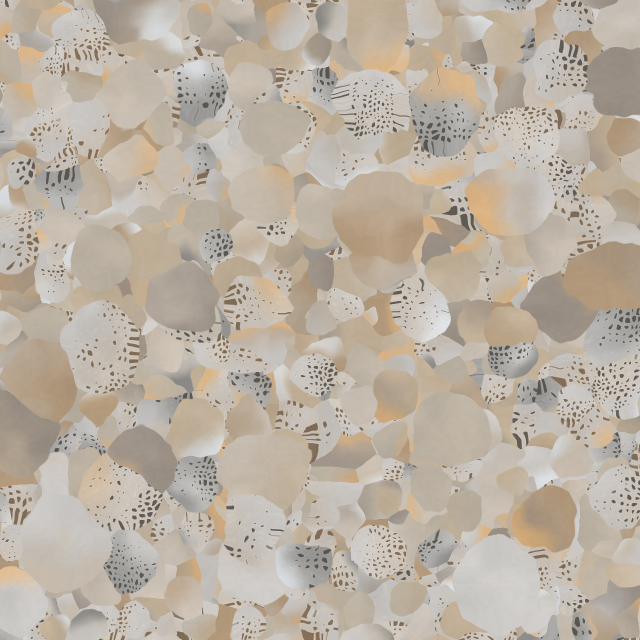
This texture is drawn by a Shadertoy shader. Its source:

```glsl
// A mosaic of overlapping shell and bone fragments in sand, pearl and grey.
// Layers of jagged power-diagram cells are stacked from small to large; each
// fragment has a soft gradient, and some carry pores that smear at their rim.

const vec3 BONE  = vec3(0.78, 0.74, 0.69);
const vec3 STONE = vec3(0.73, 0.69, 0.63);
const vec3 SAND  = vec3(0.75, 0.68, 0.585);
const vec3 PEARL = vec3(0.785, 0.775, 0.765);
const vec3 TAUPE = vec3(0.60, 0.56, 0.52);
const vec3 CLAY  = vec3(0.69, 0.59, 0.475);
const vec3 AMBER = vec3(0.88, 0.69, 0.46);
const vec3 ICE   = vec3(0.86, 0.88, 0.90);
const vec3 SLATE = vec3(0.57, 0.57, 0.56);
const vec3 PORE_BROWN = vec3(0.48, 0.38, 0.27);
const vec3 PORE_DARK  = vec3(0.27, 0.27, 0.26);
const float PORE_SHARE = 0.30;     // part of the fragments with pores
const float PORES_MIN = 78.0;      // pores across the canvas
const float PORES_MAX = 135.0;
const float JAG_COARSE = 0.022;    // outline roughness
const float JAG_FINE = 0.006;
const float EDGE_SOFTNESS = 0.0012;

vec3 hash3(vec2 p) {
    vec3 q = fract(vec3(p.xyx) * vec3(0.1031, 0.1030, 0.0973));
    q += dot(q, q.yxz + 33.33);
    return fract((q.xxy + q.yzz) * q.zyx);
}

// Value noise: roundness 0 gives straight facets, 1 gives smooth hills.
vec3 noise3(vec2 p, float roundness) {
    vec2 i = floor(p), f = fract(p);
    f = mix(f, f * f * (3.0 - 2.0 * f), roundness);
    vec3 low = mix(hash3(i), hash3(i + vec2(1, 0)), f.x);
    vec3 high = mix(hash3(i + vec2(0, 1)), hash3(i + vec2(1, 1)), f.x);
    return mix(low, high, f.y);
}

vec3 pickColor(float t) {
    if (t < 0.23) return BONE;
    if (t < 0.45) return STONE;
    if (t < 0.65) return SAND;
    if (t < 0.81) return PEARL;
    if (t < 0.90) return TAUPE;
    return CLAY;
}

// Gap between the two nearest pore centres: largest at the middle of a pore.
float poreField(vec2 p) {
    vec2 cell = floor(p);
    float nearest = 9.0, second = 9.0;
    for (int j = -1; j <= 1; j++)
    for (int i = -1; i <= 1; i++) {
        vec2 c = cell + vec2(i, j);
        float d = length(c + 0.15 + 0.7 * hash3(c + 71.0).xy - p);
        second = min(second, max(nearest, d));
        nearest = min(nearest, d);
    }
    return second - nearest;
}

// Surface of one fragment; q is the offset from its centre.
vec3 fragmentColor(vec2 q, float radius, vec2 id) {
    vec3 a = hash3(id + 11.0), b = hash3(id + 47.0), c = hash3(id + 83.0);
    vec2 box = radius * mix(vec2(0.45), vec2(1.0), c.xy);
    vec2 k = clamp(q, -box, box);
    float angle = 6.2832 * a.z;
    vec2 dir = vec2(cos(angle), sin(angle));
    float t = dot(k, dir) / radius * 0.6 + 0.5;
    vec3 cloud = noise3(k * 28.0 + id * 3.7, 1.0) - 0.5;
    float blend = smoothstep(0.0, 1.1, t + 0.5 * cloud.x);

    vec3 col = mix(pickColor(a.x), pickColor(b.x), 0.65 * blend);
    bool porous = a.y < PORE_SHARE;
    if (porous) col = mix(PEARL, c.z < 0.22 ? SLATE : BONE, 0.85 * (1.0 - blend));

    // Warm or cool glow at one end
    float glow = smoothstep(0.5, 1.1, t + 0.4 * cloud.y);
    if (b.y > 0.82) col = mix(col, AMBER, 0.75 * glow);
    else if (b.y < 0.12) col = mix(col, ICE, 0.85 * glow);
    else if (b.y < 0.17) col = mix(col, SLATE * 0.85, 0.8 * glow);

    // Soft relief and faint grain
    col *= 1.0 + 0.07 * cloud.z + 0.045 * (b.z - 0.5);
    col += 0.018 * (noise3(k * 190.0 + id, 1.0).x - 0.5);

    if (porous) {
        float density = mix(PORES_MIN, PORES_MAX, b.z);
        float field = poreField(k * density + id * 5.3);
        float limit = mix(0.27, 0.85, clamp(t + 0.7 * cloud.y, 0.0, 1.0));
        float pore = smoothstep(limit, limit + 0.16, field);
        float rim = smoothstep(limit - 0.25, limit, field) * (1.0 - pore);
        vec3 hole = mix(PORE_BROWN, PORE_DARK, c.z < 0.4 ? 0.85 : 0.2 * b.x);
        col = mix(col + 0.025 * rim, hole, 0.85 * pore);
    }
    return col;
}

// Lays one set of fragments over col; gather thins them away from the middle.
void addLayer(inout vec3 col, vec2 p, float grid, float share, float size, float gather, float seed) {
    vec2 g = p * grid, cell = floor(g), offset = vec2(0), id = vec2(0);
    float best = -9.0, bestSize = 1.0;
    for (int j = -1; j <= 1; j++)
    for (int i = -1; i <= 1; i++) {
        vec2 c = cell + vec2(i, j);
        vec3 h = hash3(c + seed), s = hash3(c + seed + 29.0);
        vec2 centre = c + 0.15 + 0.7 * h.xy;
        float outward = smoothstep(0.2, 0.55, length(centre / grid - 0.5));
        if (s.x > share * (1.0 - gather * outward)) continue;
        vec2 d = g - centre;
        float r = size * mix(0.7, 1.15, h.z);
        float score = r - length(d * mix(vec2(1.0), vec2(1.35), s.yz));
        if (score > best) { best = score; bestSize = r; offset = d; id = c + seed; }
    }
    float soft = EDGE_SOFTNESS * grid;
    float cover = smoothstep(-soft, soft, best);
    if (cover > 0.0) col = mix(col, fragmentColor(offset / grid, min(bestSize, 0.75) / grid, id), cover);
}

vec3 mosaic(vec2 p) {
    vec2 w = p + JAG_COARSE * (noise3(p * 27.0, 0.0).xy - 0.5)
               + JAG_FINE * (noise3(p * 80.0 + 9.0, 0.0).xy - 0.5);
    vec3 col = STONE;
    addLayer(col, w, 25.0, 1.0, 2.5, 0.0, 100.0);
    addLayer(col, w, 17.0, 0.55, 0.62, 0.1, 200.0);
    addLayer(col, w, 11.0, 0.52, 0.62, 0.45, 300.0);
    addLayer(col, w, 8.0, 0.48, 0.60, 0.7, 400.0);
    return col;
}

void mainImage(out vec4 fragColor, in vec2 fragCoord) {
    // Four samples per pixel smooth the outlines and pores
    vec3 sum = vec3(0);
    for (int k = 0; k < 4; k++) {
        vec2 shift = vec2(k & 1, k >> 1) * 0.5 - 0.25;
        sum += mosaic((fragCoord + shift) / iResolution.y);
    }
    fragColor = vec4(sum / 4.0, 1.0);
}
```
